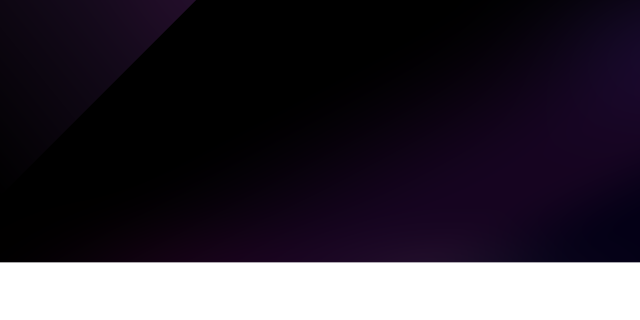
Reproduce this background procedurally as a WebGL 2 fragment shader.

```glsl
#version 300 es
precision highp float;
// Dark violet backdrop with a diagonal fold, a slanted glow and a white footer.

uniform vec2 u_resolution;
out vec4 fragColor;

const vec3 WHITE = vec3(1.0);
const vec3 PLUM = vec3(0.085, 0.016, 0.125);
const vec3 NAVY = vec3(0.014, 0.0, 0.085);
const vec3 FOLD_VIOLET = vec3(0.115, 0.055, 0.155);
const float FOOTER_TOP = 0.18;
const float FOLD_OFFSET = 0.613;

// Soft elliptical light around a centre.
float glow(vec2 p, vec2 centre, vec2 radius) {
  vec2 q = (p - centre) / radius;
  return exp(-dot(q, q));
}

// Antialiased step: 0 below the edge, 1 above it.
float softStep(float distanceToEdge, float pixel) {
  return smoothstep(-0.5 * pixel, 0.5 * pixel, distanceToEdge);
}

// Slanted band: black above, plum on the ridge, navy below.
vec3 slantedBand(vec2 p, vec2 anchor, vec2 normal) {
  float across = dot(p - anchor, normal);
  float rise = 1.0 - smoothstep(0.02, 0.58, across);
  float cooling = 1.0 - smoothstep(-0.30, -0.04, across);
  return mix(PLUM, NAVY, cooling) * rise;
}

// Lit corner that fades towards the lower left.
vec3 foldedCorner(vec2 p) {
  float light = clamp(0.73 * (p.y - 0.38) + 0.9 * p.x, 0.0, 1.0);
  vec3 blush = vec3(0.02, 0.0, 0.01) * glow(p, vec2(0.55, 1.0), vec2(0.18));
  return FOLD_VIOLET * light + blush;
}

void main() {
  vec2 p = gl_FragCoord.xy / u_resolution.y;
  p.x *= 2.0 * u_resolution.y / u_resolution.x;
  float pixel = 1.0 / u_resolution.y;

  // Main field and its local tints
  vec3 color = slantedBand(p, vec2(2.0, 0.64), vec2(-0.47, 0.88));
  color += vec3(0.050, 0.042, 0.045) * glow(p, vec2(1.42, 0.15), vec2(0.36, 0.11));
  color += vec3(0.020, 0.022, 0.060) * glow(p, vec2(2.05, 0.86), vec2(0.34, 0.24));
  color += vec3(0.030, 0.0, 0.012) * glow(p, vec2(0.58, 0.17), vec2(0.40, 0.14));

  // Diagonal fold in the upper left
  float foldDistance = (FOLD_OFFSET - p.x - (1.0 - p.y)) * 0.7071;
  color = mix(color, foldedCorner(p), softStep(foldDistance, pixel));

  // White footer
  color = mix(WHITE, color, softStep(p.y - FOOTER_TOP, pixel));
  fragColor = vec4(color, 1.0);
}
```
